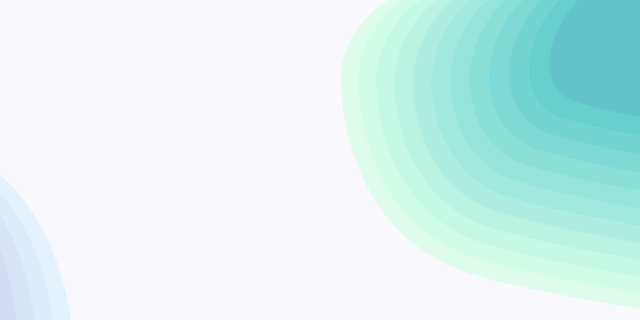
This background is drawn by a Shadertoy shader. Its source:

```glsl
// Pale backdrop with nested mint-to-teal blobs at upper right and blue ones at lower left.

// Layout units: the canvas is 384 units tall, y points down.
const float HEIGHT = 384.0;
const int MINT_LAYERS = 12;
const int BLUE_LAYERS = 4;

// Outermost and innermost mint outlines, each three joined cubic curves.
const vec2 OUTER[10] = vec2[10](
    vec2(465, 0), vec2(428, 26), vec2(409, 60), vec2(409, 95),
    vec2(411, 185), vec2(452, 296), vec2(570, 330),
    vec2(640, 350), vec2(720, 362), vec2(800, 377));
const vec2 INNER[10] = vec2[10](
    vec2(694, 0), vec2(672, 22), vec2(659, 54), vec2(659, 78),
    vec2(659, 100), vec2(671, 115), vec2(690, 122),
    vec2(718, 131), vec2(760, 139), vec2(800, 147));

vec2 cubic(vec2 a, vec2 b, vec2 c, vec2 d, float t) {
    float u = 1.0 - t;
    return u * u * u * a + 3.0 * u * t * (u * b + t * c) + t * t * t * d;
}

vec2 cubicTangent(vec2 a, vec2 b, vec2 c, vec2 d, float t) {
    float u = 1.0 - t;
    return u * u * (b - a) + 2.0 * u * t * (c - b) + t * t * (d - c);
}

// Control point of an outline blended between the outer and inner ones.
vec2 outlinePoint(int i, float blend) {
    vec2 q = mix(OUTER[i], INNER[i], blend);
    float sag = (i >= 2 && i <= 4) ? 10.0 : (i == 5 ? 6.0 : 0.0);
    q.y += sag * 4.0 * blend * (1.0 - blend);
    return q;
}

// Approximate signed distance to an outline, positive on its right.
float mintDistance(vec2 p, float blend) {
    int first = p.y < outlinePoint(3, blend).y ? 0
              : p.y < outlinePoint(6, blend).y ? 3 : 6;
    vec2 a = outlinePoint(first, blend);
    vec2 b = outlinePoint(first + 1, blend);
    vec2 c = outlinePoint(first + 2, blend);
    vec2 d = outlinePoint(first + 3, blend);

    // Every curve descends steadily, so bisect for the height of p.
    float low = 0.0, high = 1.0;
    for (int i = 0; i < 16; i++) {
        float middle = 0.5 * (low + high);
        if (cubic(a, b, c, d, middle).y < p.y) low = middle;
        else high = middle;
    }
    float t = 0.5 * (low + high);
    vec2 tangent = normalize(cubicTangent(a, b, c, d, t));
    return (p.x - cubic(a, b, c, d, t).x) * tangent.y;
}

// Approximate signed distance to an ellipse, positive inside.
float ellipseDistance(vec2 p, vec2 radii) {
    float k = length(p / radii);
    return k * (1.0 - k) / max(length(p / (radii * radii)), 1e-5);
}

void mainImage(out vec4 fragColor, in vec2 fragCoord) {
    float pixel = HEIGHT / iResolution.y;
    vec2 p = vec2(fragCoord.x, iResolution.y - fragCoord.y) * pixel;
    vec3 color = vec3(0.975, 0.975, 0.992);

    // Blue layers at the lower left.
    for (int i = 0; i < BLUE_LAYERS; i++) {
        float k = float(i);
        float d = ellipseDistance(p - vec2(-80, 440), vec2(169, 261) - k * vec2(22, 12));
        vec3 blue = mix(vec3(0.894, 0.949, 0.996), vec3(0.827, 0.863, 0.957), k / 3.0);
        color = mix(color, blue, clamp(d / pixel + 0.5, 0.0, 1.0));
    }

    // Mint layers at the upper right, darkening inward.
    for (int i = 0; i < MINT_LAYERS; i++) {
        float k = float(i);
        float t = k / float(MINT_LAYERS - 1);
        float d = mintDistance(p, t - 0.08 * t * (1.0 - t));
        vec3 mint = mix(vec3(0.82, 0.992, 0.91), vec3(0.404, 0.816, 0.812), (k - 1.0) / 9.0);
        mint = min(mint, 0.99);
        if (i == MINT_LAYERS - 1) mint = vec3(0.388, 0.769, 0.796);
        color = mix(color, mint, clamp(d / pixel + 0.5, 0.0, 1.0));
    }

    fragColor = vec4(color, 1.0);
}
```
